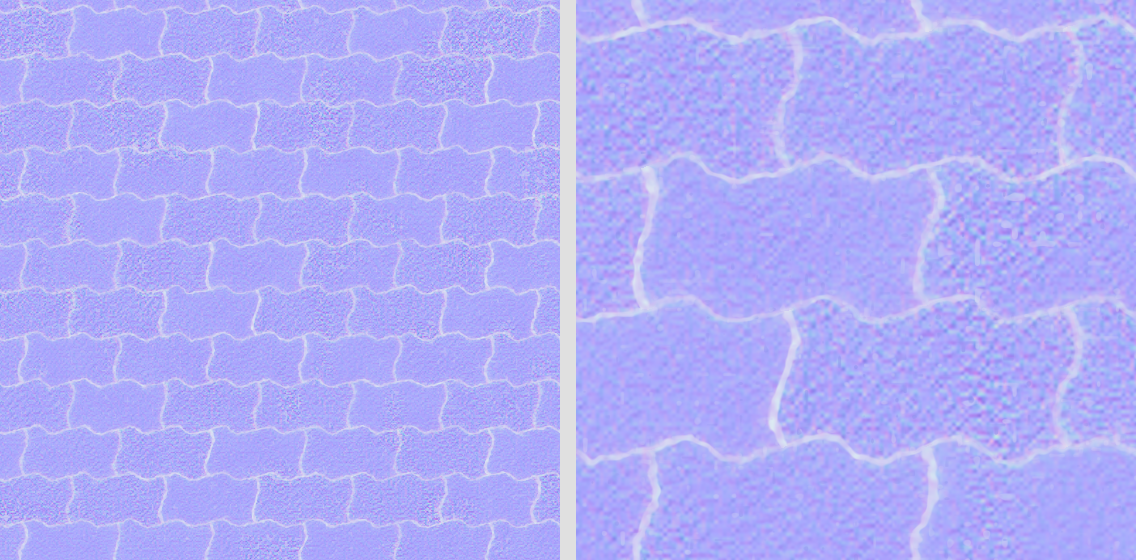
Left: the whole. Right: its middle third, enlarged.
Write a Shadertoy shader that draws this texture map.

```glsl
// Normal map of wavy interlocking pavers: 6 across, 12 courses down, with worn sandy joints.

float hash(vec2 p) {
    return fract(sin(dot(p, vec2(127.1, 311.7))) * 43758.5453);
}

float noise(vec2 p) {
    vec2 i = floor(p), f = fract(p);
    f = f * f * (3.0 - 2.0 * f);
    return mix(mix(hash(i), hash(i + vec2(1, 0)), f.x),
               mix(hash(i + vec2(0, 1)), hash(i + vec2(1, 1)), f.x), f.y);
}

// Height of the gritty stone surface
float grit(vec2 p) {
    return 0.6 * noise(p * 19.0) + 0.4 * noise(p * 33.0 + 7.0);
}

// Soft-edged line of the given half width
float line(float d, float halfWidth, float soft) {
    return 1.0 - smoothstep(halfWidth - soft, halfWidth + soft, abs(d));
}

void mainImage(out vec4 fragColor, in vec2 fragCoord) {
    // One unit is a course height and half a paver length; y runs downward
    vec2 uv = fragCoord / iResolution.xy;
    vec2 p = vec2(uv.x, 1.0 - uv.y) * 12.0 - vec2(0.0, 0.21);
    float soft = max(0.012, 9.0 / iResolution.y);

    // Chipped edges
    vec2 q = p + 0.05 * (vec2(noise(p * 5.0), noise(p * 5.0 + 31.0)) - 0.5)
               + 0.035 * (vec2(noise(p * 17.0), noise(p * 17.0 + 53.0)) - 0.5);

    // Bed joints: skewed wave, steep falls and slow rises
    float a = 6.2832 * (q.x - 0.95);
    float phase = a + 0.55 * sin(a);
    float slope = 0.49 * cos(phase) * (1.0 + 0.55 * cos(a));
    float y = q.y - 0.078 * sin(phase);
    float row = floor(y);
    float bed = (y - round(y)) / sqrt(1.0 + slope * slope);

    // Head joints: S curves, offset by half a paver on alternate courses
    float x = q.x - 1.5 - mod(row, 2.0) - 0.07 * sin(6.2832 * (y - row));
    vec2 joint = vec2(round(x * 0.5), row);
    float jointSeed = hash(mod(joint, vec2(3, 4)) + 4.0);
    float head = x - 2.0 * joint.x + 0.04 * (jointSeed - 0.5);
    vec2 paver = vec2(floor(x * 0.5), row);

    // Stone grain, rougher on some pavers and in worn patches
    float wear = smoothstep(0.55, 0.9, noise(p * 1.3 + 17.0));
    float rough = mix(0.13, 0.32, hash(mod(paver, vec2(3, 4)) + 9.0)) + 0.2 * wear;
    float height = grit(p);
    vec2 tilt = rough * vec2(grit(p + vec2(0.024, 0)) - height,
                             grit(p + vec2(0, 0.024)) - height);
    vec3 color = vec3(0.667, 0.657, 0.995);
    color += 0.025 * (noise(p * 2.5) - 0.5) * vec3(0.4, 1.0, 0.0);
    color += vec3(tilt, -0.4 * length(tilt));

    // Pale chips and small blue pits
    float chip = smoothstep(0.83, 0.95, noise(p * 15.0 + 70.0) + 0.12 * wear);
    float pit = smoothstep(0.86, 0.96, noise(p * 17.0 + 120.0));
    color = mix(color, vec3(0.79, 0.79, 0.96), chip * (0.25 + rough));
    color = mix(color, vec3(0.56, 0.57, 0.93), pit * (0.2 + rough));

    // Rounded shoulders: pink on one flank, cyan on the other
    float bedHalo = exp(-abs(bed) * 21.0);
    float headHalo = exp(-abs(head) * 19.0);
    float patchy = 0.5 + 0.8 * noise(p * 11.0 + 40.0);
    float flank = smoothstep(-0.02, 0.02, bed);
    color += bedHalo * patchy * mix(vec3(0.09, 0.04, -0.03), vec3(0.02, 0.08, -0.03), flank);
    flank = smoothstep(-0.02, 0.02, head);
    color += headHalo * patchy * mix(vec3(0.13, 0.04, -0.03), vec3(0.04, 0.12, -0.03), flank);

    // Sandy joint cores, broken up and varying in strength
    float bedCore = line(bed, 0.021, soft) * (0.4 + 0.5 * noise(p * 3.0 + 90.0));
    float headCore = line(head, 0.03, soft) * (0.4 + 0.55 * jointSeed);
    float core = max(bedCore, headCore) * (0.65 + 0.5 * noise(p * 14.0 + 11.0));
    vec3 sand = mix(vec3(0.83, 0.76, 0.95), vec3(0.87, 0.94, 0.95), noise(p * 20.0 + 23.0));
    color = mix(color, sand, clamp(core, 0.0, 1.0));

    // Loose grains beside the joints
    float grains = smoothstep(0.68, 0.88, noise(p * 23.0 + 150.0));
    color = mix(color, vec3(0.83, 0.82, 0.96), grains * 0.7 * max(bedHalo, headHalo));

    fragColor = vec4(clamp(color, 0.0, 1.0), 1.0);
}
```
